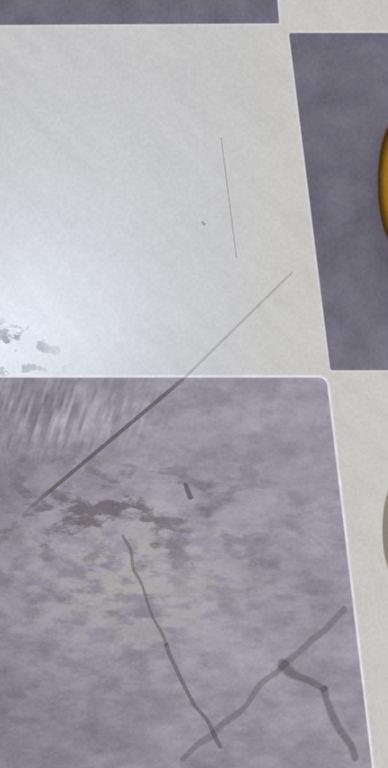
Write a WebGL 1 fragment shader that draws this texture.

```glsl
precision highp float;
// Worn checkered floor: pale glossy tile, grey tiles, scuffs and scratches.
uniform vec2 u_resolution;

#define PALE vec3(0.768, 0.768, 0.772)
#define GLOW vec3(0.90, 0.92, 0.97)
#define SLATE vec3(0.425, 0.415, 0.470)
#define WORN vec3(0.600, 0.588, 0.632)
#define DUST vec3(0.685, 0.665, 0.665)
#define GRIME vec3(0.36, 0.335, 0.345)
#define BRASS vec3(0.47, 0.34, 0.09)
#define GRAIN 0.026
#define SOFT 0.0016

float hash(vec2 p) {
  vec3 q = fract(vec3(p.xyx) * 0.1031);
  q += dot(q, q.yzx + 33.33);
  return fract((q.x + q.y) * q.z);
}

float noise(vec2 p) {
  vec2 i = floor(p), f = fract(p);
  f = f * f * (3.0 - 2.0 * f);
  return mix(mix(hash(i), hash(i + vec2(1, 0)), f.x),
             mix(hash(i + vec2(0, 1)), hash(i + vec2(1, 1)), f.x), f.y);
}

float fbm(vec2 p) {
  float sum = 0.0, amp = 0.5;
  for (int i = 0; i < 5; i++) {
    sum += amp * noise(p);
    p = mat2(0.8, 0.6, -0.6, 0.8) * p * 2.03 + 17.0;
    amp *= 0.5;
  }
  return sum;
}

float blob(vec2 p, vec2 center, vec2 size) {
  vec2 d = (p - center) / size;
  return exp(-dot(d, d));
}

// Rounded corner from two signed edge distances
float corner(vec2 edges, float r) {
  vec2 q = edges + r;
  return min(max(q.x, q.y), 0.0) + length(max(q, 0.0)) - r;
}

float stroke(vec2 p, vec2 a, vec2 b, float w) {
  vec2 d = b - a;
  float t = clamp(dot(p - a, d) / dot(d, d), 0.0, 1.0);
  return 1.0 - smoothstep(w * 0.3, w, length(p - a - d * t));
}

float fill(float d) {
  float s = max(SOFT, 0.8 / u_resolution.y);
  return 1.0 - smoothstep(-s, s, d);
}

vec3 paleTile(vec2 p) {
  vec3 c = PALE + vec3(0.012, 0.008, -0.012) * smoothstep(0.25, 0.45, p.x);
  float sheen = 0.85 * blob(p, vec2(-0.01, 0.45), vec2(0.20, 0.12))
              + 0.32 * blob(p, vec2(0.06, 0.31), vec2(0.19, 0.16));
  c = mix(c, GLOW, min(sheen, 1.0));
  c += 0.035 * (fbm(vec2(p.x + p.y, p.y - p.x) * vec2(12.0, 45.0)) - 0.48);
  float scuff = smoothstep(0.54, 0.70, fbm(p * vec2(55.0, 75.0)));
  c -= 0.28 * scuff * blob(p, vec2(0.01, 0.455), vec2(0.055, 0.035));
  c -= 0.09 * stroke(p, vec2(0.288, 0.18), vec2(0.308, 0.335), 0.0018);
  c -= 0.16 * stroke(p, vec2(0.264, 0.290), vec2(0.266, 0.292), 0.003);
  return c;
}

vec3 wornTile(vec2 p) {
  float stain = fbm(p * vec2(15.0, 24.0) + 4.0);
  float fine = fbm(p * vec2(48.0, 95.0) + 9.0);
  vec3 c = WORN + 0.13 * (stain - 0.48) + 0.10 * (fine - 0.48);
  c -= 0.07 * blob(p, vec2(0.0, 0.98), vec2(0.25, 0.16));
  c -= 0.06 * blob(p, vec2(-0.01, 0.64), vec2(0.10, 0.13));
  // Dusty centre with dark grime flecks
  float dust = blob(p, vec2(0.18, 0.76), vec2(0.15, 0.10));
  c = mix(c, DUST, dust * smoothstep(0.30, 0.62, fine) * 0.85);
  float worn = blob(p, vec2(0.14, 0.67), vec2(0.17, 0.065));
  float fleck = smoothstep(0.50, 0.68, fbm(p * vec2(34.0, 62.0) + 31.0));
  c = mix(c, GRIME, fleck * (0.08 + 0.55 * worn));
  // Fine brushed marks near the upper left
  float brush = noise(vec2(p.x + 0.32 * p.y, p.y - 0.3 * p.x) * vec2(230.0, 42.0));
  c += 0.22 * (brush - 0.5) * blob(p, vec2(0.06, 0.535), vec2(0.12, 0.045));
  // Scratches and cracks
  vec2 w = p + 0.009 * (vec2(noise(p * 35.0), noise(p * 35.0 + 50.0)) - 0.5);
  float mark = 0.45 * stroke(w, vec2(0.16, 0.70), vec2(0.215, 0.84), 0.003);
  mark += 0.55 * stroke(w, vec2(0.215, 0.84), vec2(0.283, 0.97), 0.004);
  mark += 0.40 * stroke(w, vec2(0.24, 0.99), vec2(0.45, 0.79), 0.006);
  mark += 0.55 * stroke(w, vec2(0.365, 0.865), vec2(0.42, 0.895), 0.007);
  mark += 0.50 * stroke(w, vec2(0.42, 0.895), vec2(0.462, 0.99), 0.007);
  mark += 0.75 * stroke(w, vec2(0.240, 0.632), vec2(0.247, 0.650), 0.004);
  return mix(c, GRIME, min(mark, 0.8));
}

void main() {
  vec2 p = vec2(gl_FragCoord.x, u_resolution.y - gl_FragCoord.y) / u_resolution.y;
  vec3 c = paleTile(p);

  // Signed distances of the three grey tiles
  float top = corner(vec2(p.x - 0.361 - 0.08 * p.y, p.y - 0.0325 + 0.006 * p.x), 0.002);
  float side = corner(vec2(0.371 + 0.123 * p.y - p.x, max(0.043 - p.y, p.y - 0.482)), 0.003);
  float front = corner(vec2(p.x - 0.367 - 0.117 * p.y, 0.492 - p.y), 0.010);

  // Bright joints, broken up along their length
  float joint = 1.0 - smoothstep(0.001, 0.0045, abs(front - 0.001));
  c = mix(c, vec3(0.91, 0.92, 0.95), joint * (0.45 + 0.5 * noise(p * 70.0)));
  c += 0.05 * (1.0 - smoothstep(0.0, 0.005, min(abs(side), abs(top))));

  vec3 slate = SLATE + 0.10 * (fbm(p * 32.0) - 0.48) + 0.03 * smoothstep(0.3, 0.48, p.y);
  c = mix(c, slate, fill(min(top, side)));
  c = mix(c, wornTile(p), fill(front - 0.0003));

  // Long scratch crossing the joint, fading to the upper right
  float along = smoothstep(0.02, 0.07, p.x) * mix(0.75, 0.16, smoothstep(0.21, 0.26, p.x));
  c = mix(c, GRIME, along * stroke(p, vec2(0.02, 0.677), vec2(0.237, 0.495), 0.0038));
  c = mix(c, GRIME, 0.22 * stroke(p, vec2(0.237, 0.495), vec2(0.38, 0.355), 0.0025));

  // Rounded objects cut off by the right border
  float knob = length((p - vec2(0.523, 0.238)) / vec2(0.031, 0.09)) - 1.0;
  c *= 1.0 - 0.25 * blob(p, vec2(0.51, 0.27), vec2(0.022, 0.07));
  vec3 brass = BRASS * (0.55 + 0.7 * smoothstep(0.0, 0.35, -knob));
  c = mix(c, brass, fill(knob * 0.03));
  float foot = length((p - vec2(0.515, 0.69)) / vec2(0.017, 0.06)) - 1.0;
  c = mix(c, vec3(0.48, 0.45, 0.41), 0.8 * fill(foot * 0.017));

  c += GRAIN * (noise(p * 300.0) - 0.5);
  gl_FragColor = vec4(clamp(c, 0.0, 1.0), 1.0);
}
```
